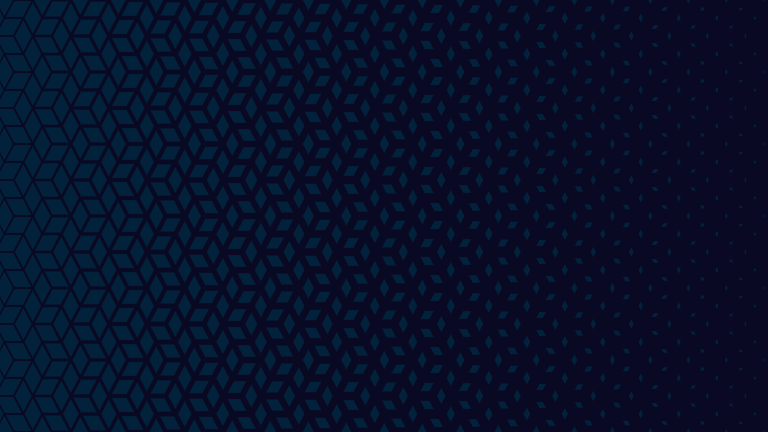
This background is drawn by a Shadertoy shader. Its source:

```glsl
// Rhombus lattice in zigzag rows, its teal tiles shrinking from left to right on navy.

const float EDGE = 1.0556; // tile edge length, in row heights

// Horizontal position of the upright diamonds on a row boundary, in edges
float diamondColumn(float boundary) {
    return 0.226 - 0.5 * (2.0 - abs(mod(boundary, 4.0) - 2.0));
}

// Nearest tile centre in a row that repeats every two edges
float nearestCentre(float x, float start) {
    return start + 2.0 * round((x - start) / 2.0);
}

// Tile scale falls steadily across the canvas
float tileScale(float centre) {
    float width = 24.0 * iResolution.x / iResolution.y / EDGE;
    return max(mix(0.9, 0.1, centre / width), 0.0);
}

float diamond(vec2 p, float boundary) {
    float centre = nearestCentre(p.x, diamondColumn(boundary));
    vec2 q = abs(p - vec2(centre, boundary));
    return 2.0 * q.x + q.y - tileScale(centre);
}

float slantedTile(vec2 p, float row) {
    float below = diamondColumn(row);
    float above = diamondColumn(row + 1.0);
    float centre = nearestCentre(p.x, 0.5 * (below + above) + 1.0);
    vec2 q = p - vec2(centre, row + 0.5);
    q.x -= (above - below) * q.y; // lean towards the next diamond column
    return 2.0 * max(abs(q.x), abs(q.y)) - tileScale(centre);
}

void mainImage(out vec4 fragColor, in vec2 fragCoord) {
    // Twenty-four rows fill the canvas height
    float pixel = 24.0 / iResolution.y;
    vec2 p = fragCoord * pixel;
    p.x /= EDGE;
    float row = floor(p.y);

    // Slanted tile of this row, and the diamonds on its two boundaries
    float shape = slantedTile(p, row);
    shape = min(shape, min(diamond(p, row), diamond(p, row + 1.0)));

    // The shape field rises about 2.1 per row height
    float cover = clamp(0.5 - shape / (2.1 * pixel), 0.0, 1.0);
    vec3 navy = vec3(0.036, 0.036, 0.137);
    vec3 teal = vec3(0.008, 0.135, 0.232);
    fragColor = vec4(mix(navy, teal, cover), 1.0);
}
```
